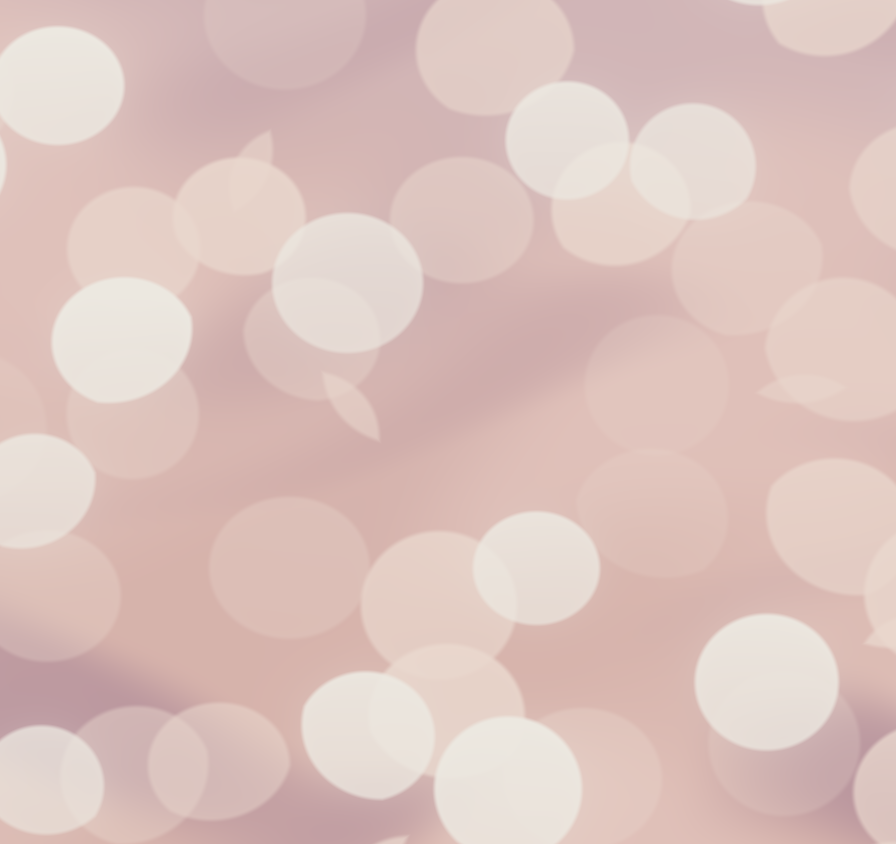
Reproduce this background procedurally as a WebGL 1 fragment shader.

```glsl
precision highp float;

uniform vec2 u_resolution;

#define MAUVE vec3(0.82, 0.71, 0.715)
#define ROSE vec3(0.84, 0.70, 0.67)
#define BLUSH vec3(0.885, 0.765, 0.735)
#define DUSK vec3(0.71, 0.57, 0.61)
#define PEACH_LIGHT vec3(0.915, 0.845, 0.805)
#define CREAM_LIGHT vec3(0.925, 0.91, 0.88)
#define EDGE_SOFTNESS 0.004
#define HALO_STRENGTH 0.12
#define CUTTER_SCALE 1.15

vec4 hash4(vec2 p) {
  vec4 phase = vec4(dot(p, vec2(127.1, 311.7)), dot(p, vec2(269.5, 183.3)),
                    dot(p, vec2(419.2, 371.9)), dot(p, vec2(83.7, 237.1)));
  return fract(sin(phase) * 4375.85);
}

// Layered, warped sines in roughly -1..1
float waves(vec2 p) {
  p += 0.6 * sin(p.yx * 1.3 + vec2(0.7, 2.1));
  float broad = sin(p.x + 0.6 * p.y) * cos(p.y - 0.4 * p.x);
  float fine = sin(1.9 * p.x - 1.3 * p.y + 1.0) * sin(2.3 * p.y + 0.5);
  return 0.65 * broad + 0.35 * fine;
}

// Blurred backdrop: cool above, warm below, with dusky low patches
vec3 backdrop(vec2 p) {
  float drift = waves(p * vec2(3.0, 4.0));
  float warmth = 1.0 - smoothstep(0.3, 0.95, p.y + 0.2 * drift);
  vec3 color = mix(MAUVE, ROSE, warmth);
  float haze = smoothstep(-0.35, 0.6, waves(p * vec2(4.0, 5.0) + 3.7));
  color = mix(color, BLUSH, 0.8 * haze);
  float low = 1.0 - smoothstep(0.1, 0.5, p.y);
  float shade = smoothstep(0.0, 0.7, waves(p * vec2(4.0, 8.0) + 8.2));
  return mix(color, DUSK, shade * mix(0.3, 0.85, low));
}

// Disc trimmed by a second, shifted disc; a large shift leaves a sliver
float trimmedDisc(vec2 q, float radius, float shift, float angle) {
  vec2 direction = vec2(sin(angle), cos(angle));
  float cutter = length(q - direction * shift * radius) - CUTTER_SCALE * radius;
  return max(length(q) - radius, cutter);
}

// One jittered grid of translucent lights; each vec2 is a random range
vec3 addLights(vec3 color, vec2 p, float cell, float density, vec2 radii,
               vec2 shifts, vec2 opacities, vec3 tint, float halo, float seed) {
  vec2 home = floor(p / cell);
  for (int j = -1; j <= 1; j++) {
    for (int i = -1; i <= 1; i++) {
      vec2 id = home + vec2(float(i), float(j));
      vec4 place = hash4(id + seed);
      vec4 look = hash4(id + seed + 41.3);
      float present = step(place.w, density);
      vec2 q = p - (id + 0.5 + 0.7 * (place.xy - 0.5)) * cell;
      q.y *= 1.0 + 0.14 * look.x;
      float radius = mix(radii.x, radii.y, place.z);
      float shift = mix(shifts.x, shifts.y, look.y);
      float d = trimmedDisc(q, radius, shift, 2.4 * (look.z - 0.5));

      // Faint rim and a gentle fade toward one side
      float body = 1.0 - smoothstep(-EDGE_SOFTNESS, EDGE_SOFTNESS, d);
      float rim = exp(-abs(d) / (0.08 * radius));
      float fade = 0.93 + 0.1 * q.y / radius + 0.07 * rim;
      float opacity = mix(opacities.x, opacities.y, look.w) * fade;
      float glow = halo * exp(-max(d, 0.0) * 3.0 / radius);
      float coverage = max(body * opacity, glow);
      color = mix(color, tint, clamp(coverage, 0.0, 1.0) * present);
    }
  }
  return color;
}

void main() {
  vec2 p = gl_FragCoord.xy / u_resolution.y;
  vec3 color = backdrop(p);

  // Faint discs, slivers, then the bright discs in front
  color = addLights(color, p, 0.21, 0.7, vec2(0.078, 0.102), vec2(0.0, 0.4),
                    vec2(0.2, 0.85), PEACH_LIGHT, 0.0, 5.0);
  color = addLights(color, p, 0.29, 0.55, vec2(0.06, 0.085), vec2(1.55, 1.8),
                    vec2(0.4, 0.75), PEACH_LIGHT, 0.0, 23.0);
  color = addLights(color, p, 0.25, 0.62, vec2(0.072, 0.09), vec2(0.0, 0.35),
                    vec2(0.75, 1.0), CREAM_LIGHT, HALO_STRENGTH, 12.0);

  gl_FragColor = vec4(color, 1.0);
}
```
